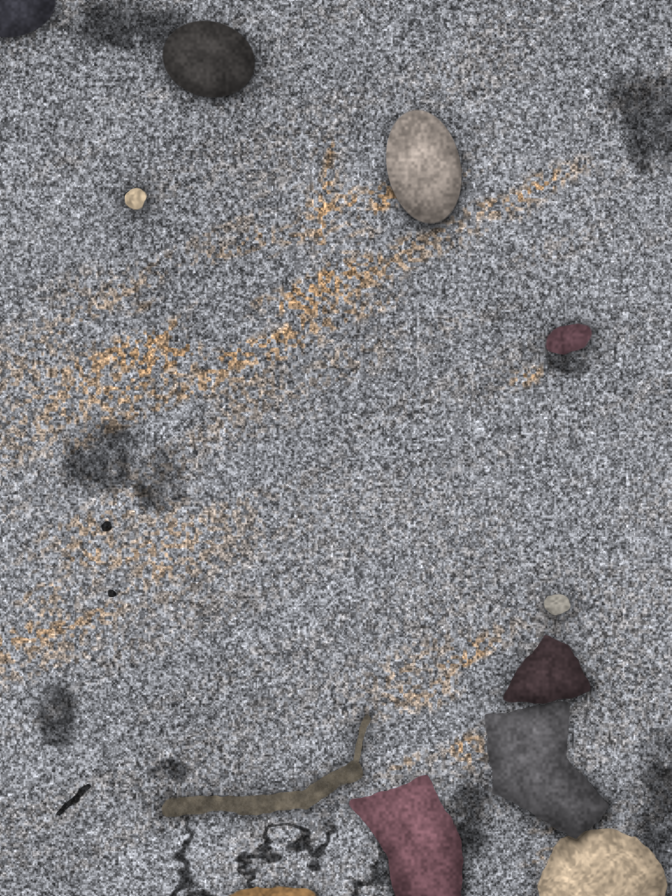
Give the GLSL for this texture, as a Shadertoy shader.

```glsl
// Dark volcanic beach seen from above: speckled grey sand with rusty streaks,
// damp hollows, a cracked crust and a scatter of smooth and angular stones.
// Value noise makes the sand; ellipse and polygon distances make the stones.

float hash(vec2 p) {
  vec3 h = fract(vec3(p.xyx) * .1031);
  h += dot(h, h.yzx + 33.33);
  return fract((h.x + h.y) * h.z);
}

float noise(vec2 p) {
  vec2 i = floor(p), f = fract(p);
  f = f * f * (3. - 2. * f);
  return mix(mix(hash(i), hash(i + vec2(1, 0)), f.x),
             mix(hash(i + vec2(0, 1)), hash(i + 1.), f.x), f.y);
}

float fbm(vec2 p) {
  float sum = 0., amp = .533;
  for (int i = 0; i < 4; i++) {
    sum += amp * noise(p);
    p = p * 2.03 + 17.3;
    amp *= .5;
  }
  return sum;
}

// Coordinates of q in a frame turned counterclockwise by a
vec2 turn(vec2 q, float a) {
  float c = cos(a), s = sin(a);
  return vec2(c * q.x + s * q.y, c * q.y - s * q.x);
}

float segment(vec2 p, vec2 a, vec2 b) {
  vec2 ab = b - a;
  return length(p - a - ab * clamp(dot(p - a, ab) / dot(ab, ab), 0., 1.));
}

float polygon(vec2 p, vec2[6] v) {
  float d = 1e3, side = 1.;
  for (int i = 0; i < 6; i++) {
    vec2 a = v[i], b = v[(i + 1) % 6], e = b - a, w = p - a;
    d = min(d, segment(p, a, b));
    bvec3 c = bvec3(p.y >= a.y, p.y < b.y, e.x * w.y > e.y * w.x);
    if (all(c) || !any(c)) side = -side;
  }
  return side * d;
}

float fill(float d) {
  float w = 1. / iResolution.y;
  return 1. - smoothstep(-w, w, d);
}

// Contact shadow, then a mottled body lit from the upper left
void stone(inout vec3 col, vec2 p, vec2 centre, float d, vec3 tint) {
  vec2 q = p - centre;
  float shadow = exp(-130. * max(d, 0.)) * (.42 + dot(q, vec2(1.6, -4)));
  float light = .82 + .25 * smoothstep(0., .025, -d) + dot(q, vec2(-1, 2.2));
  light *= .6 + .5 * fbm(p * 60.) + .3 * noise(p * 280.);
  col = mix(col * (1. - clamp(shadow, 0., .6)), tint * light, fill(d));
}

void pebble(inout vec3 col, vec2 p, vec2 centre, vec2 radii, float a, vec3 tint) {
  float d = (length(turn(p - centre, a) / radii) - 1.) * min(radii.x, radii.y);
  stone(col, p, centre, d, tint);
}

// Grey grains, rusty where warm and dark where damp
vec3 sand(vec2 p, float warm, float damp) {
  float tone = .16 + .12 * (fbm(p * 5.) - .5);
  tone += .36 * (noise(p * 300.) + noise(p * 510. + 9.));
  tone += .16 * smoothstep(.8, .95, noise(p * 240. + 31.));
  float rust = warm * smoothstep(.3, .75, noise(p * 210. + 5.));
  vec3 rusty = (tone + .04) * vec3(1.22, .98, .73);
  return mix(tone * vec3(.985, 1, 1.04), rusty, min(rust, .9)) * (1. - .55 * damp);
}

void mainImage(out vec4 fragColor, in vec2 fragCoord) {
  vec2 p = fragCoord / iResolution.y;
  vec2 rough = p + .012 * (vec2(fbm(p * 32.), fbm(p * 32. + 40.)) - .5);

  // Damp hollows: centre and radii
  vec4 hollows[10] = vec4[10](
    vec4(.14, .975, .07, .035), vec4(.72, .885, .05, .04), vec4(.73, .835, .035, .03),
    vec4(.115, .49, .045, .045), vec4(.18, .465, .032, .04), vec4(.635, .602, .027, .022),
    vec4(.75, .11, .05, .08), vec4(.065, .2, .025, .04), vec4(.19, .138, .025, .014),
    vec4(.53, .09, .025, .05));
  // Rusty drifts: centre and radii, combed along a rising slant
  vec4 drifts[10] = vec4[10](
    vec4(.185, .878, .03, .016), vec4(.25, .64, .24, .08), vec4(.06, .34, .17, .06),
    vec4(.38, .745, .12, .035), vec4(.59, .79, .05, .012), vec4(.59, .578, .02, .012),
    vec4(.5, .255, .07, .03), vec4(.52, .17, .018, .022), vec4(.46, .16, .035, .012),
    vec4(.6, .06, .04, .03));
  float damp = 0., warm = .1, lumps = .3 + .6 * smoothstep(.3, .62, fbm(p * 38.));
  for (int i = 0; i < 10; i++) {
    float reach = length((rough - hollows[i].xy) / hollows[i].zw);
    damp = max(damp, lumps * (1. - smoothstep(.65, 1.15, reach)));
    vec2 q = turn(p - drifts[i].xy, .42) / drifts[i].zw;
    warm += exp(-dot(q, q));
  }
  warm *= smoothstep(.38, .68, fbm(turn(p, .42) * vec2(8, 32)));
  warm += .8 * exp(-150. * segment(rough, vec2(.358, .72), vec2(.37, .835)));
  vec3 col = sand(p, warm, damp);
  col += .08 * exp(-250. * segment(p, vec2(.01, .7), vec2(.14, .875)));

  // Cracked crust and brown ridge
  float crust = smoothstep(.08, .14, p.x) - smoothstep(.4, .46, p.x);
  crust *= 1. - smoothstep(.07, .1, rough.y);
  float crack = 1. - smoothstep(.01, .045, abs(fbm(p * vec2(12, 18) + 3.) - .5));
  col *= 1. + crust * (.06 - .65 * crack);
  vec2 bend = vec2(.395, .14), heel = vec2(.34, .108);
  float ridge = min(segment(rough, vec2(.41, .2), bend) - .004,
    min(segment(rough, bend, heel), segment(rough, heel, vec2(.19, .097))) - .01);
  col *= 1. - .4 * exp(-120. * max(ridge, 0.));
  col = mix(col, vec3(.39, .36, .31) * (.55 + .9 * fbm(p * 90.)), .85 * fill(ridge));

  // Gouge and burrow holes
  float pit = segment(rough, vec2(.065, .09), vec2(.1, .125)) - .003;
  pit = min(pit, length(rough - vec2(.12, .41)) - .006);
  col *= 1. - .75 * fill(min(pit, length(rough - vec2(.123, .338)) - .005));

  // Rounded pebbles
  pebble(col, p, vec2(.233, .934), vec2(.052, .042), -.25, vec3(.25, .24, .235));
  pebble(col, p, vec2(.473, .814), vec2(.041, .064), .2, vec3(.6, .56, .53));
  pebble(col, p, vec2(.018, .99), vec2(.045, .03), .3, vec3(.23, .23, .26));
  pebble(col, rough, vec2(.151, .777), vec2(.013, .011), .4, vec3(.95, .86, .73));
  pebble(col, rough, vec2(.635, .622), vec2(.026, .015), .25, vec3(.45, .33, .36));
  pebble(col, rough, vec2(.622, .324), vec2(.014, .013), .5, vec3(.72, .7, .66));
  pebble(col, rough, vec2(.672, .012), vec2(.07, .064), 0., vec3(.7, .63, .54));
  pebble(col, rough, vec2(.305, -.004), vec2(.046, .016), 0., vec3(.64, .5, .34));

  // Angular rocks
  float slab = polygon(rough, vec2[6](vec2(.544, .2), vec2(.632, .212),
    vec2(.627, .155), vec2(.678, .1), vec2(.645, .068), vec2(.553, .115)));
  stone(col, p, vec2(.605, .14), slab - .003, vec3(.35, .345, .355));
  float wedge = polygon(rough, vec2[6](vec2(.567, .223), vec2(.578, .252),
    vec2(.61, .289), vec2(.63, .28), vec2(.656, .23), vec2(.61, .216)));
  stone(col, p, vec2(.612, .25), wedge - .004, vec3(.26, .21, .22));
  float block = polygon(rough, vec2[6](vec2(.397, .104), vec2(.477, .131),
    vec2(.513, .062), vec2(.508, -.03), vec2(.45, -.03), vec2(.434, .05)));
  stone(col, p, vec2(.455, .07), block - .004, vec3(.46, .33, .36));

  fragColor = vec4(clamp(col, 0., 1.), 1);
}
```
